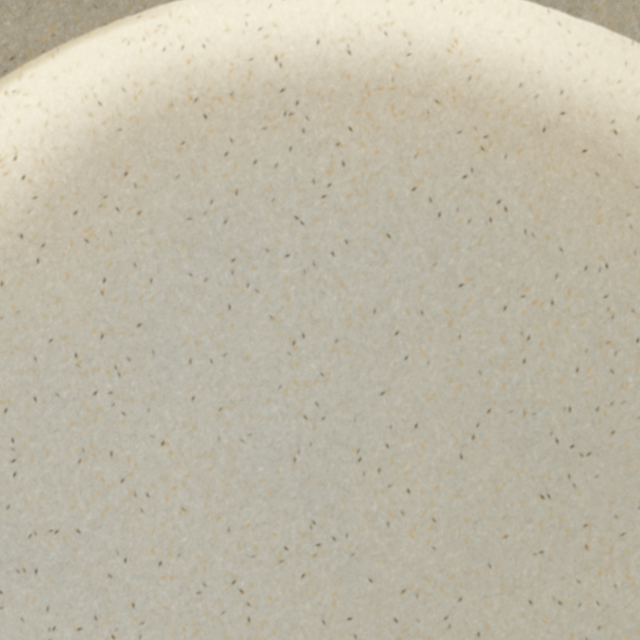
Reproduce this texture procedurally as a WebGL 2 fragment shader.

```glsl
#version 300 es
precision highp float;
// A pale sandstone disc whose curved rim catches warm light, on a darker stone ground.
// The disc is a circle distance; its depth drives the glow, while randomly turned
// cellular grains, sparse flecks and layered sines give the stone its surface.

uniform vec2 u_resolution;
out vec4 fragColor;

const vec2 DISC_CENTER = vec2(0.55, 0.012);
const float DISC_RADIUS = 1.024;

const vec3 GREY_STONE = vec3(0.728, 0.717, 0.663);
const vec3 TAN_STONE = vec3(0.775, 0.738, 0.655);
const vec3 CREAM_LIGHT = vec3(0.945, 0.918, 0.838);
const vec3 RIM_OCHRE = vec3(0.80, 0.745, 0.61);
const vec3 GROUND = vec3(0.635, 0.602, 0.525);
const vec3 DARK_FLECK = vec3(0.40, 0.34, 0.24);
const vec3 AMBER_FLECK = vec3(0.76, 0.61, 0.38);

vec3 hash3(vec2 p) {
    vec3 q = fract(vec3(p.xyx) * vec3(0.1031, 0.1030, 0.0973));
    q += dot(q, q.yxz + 33.33);
    return fract((q.xxy + q.yzz) * q.zyx);
}

// Squared distance to an elongated grain turned around the vertical.
float grainDistance(vec2 d, float turn, float stretch) {
    float a = (turn - 0.5) * 2.4 - 0.25;
    float c = cos(a), s = sin(a);
    vec2 r = vec2(c * d.x + s * d.y, c * d.y - s * d.x);
    r.y /= stretch;
    return dot(r, r);
}

// Signed tone of overlapping soft grains, one for each cell.
float grains(vec2 p, float stretch) {
    vec2 cell = floor(p);
    float tone = 0.0;
    for (int j = -1; j <= 1; j++) {
        for (int i = -1; i <= 1; i++) {
            vec2 id = cell + vec2(i, j);
            vec3 h = hash3(id + 17.0);
            float d = grainDistance(p - id - h.xy, fract(h.z * 7.31 + h.x), stretch);
            tone += (h.z * 2.0 - 1.0) * exp(-7.0 * d);
        }
    }
    return tone;
}

// Coverage of sparse flecks; density is the share of cells that hold one.
float flecks(vec2 p, float density, float size) {
    vec2 cell = floor(p);
    float cover = 0.0;
    for (int j = -1; j <= 1; j++) {
        for (int i = -1; i <= 1; i++) {
            vec2 id = cell + vec2(i, j);
            vec3 h = hash3(id + 91.0);
            float d = grainDistance(p - id - h.xy, fract(h.x * 5.7 + h.y), 1.7);
            float weight = step(h.z, density) * (0.35 + 0.65 * fract(h.z * 53.0 / density));
            cover = max(cover, weight * exp(-d / (size * size)));
        }
    }
    return cover;
}

// Broad cloudy variation, about -1 to 1.
float mottle(vec2 p) {
    float sum = 0.0, amp = 0.5;
    for (int i = 0; i < 4; i++) {
        p = mat2(0.8, 0.6, -0.6, 0.8) * p * 1.75 + 2.3;
        sum += amp * sin(p.x + 1.3 * sin(p.y)) * cos(p.y + 0.7 * sin(p.x));
        amp *= 0.7;
    }
    return sum;
}

// Unlit stone to rim light, by depth below the disc edge.
vec3 discColor(vec2 uv, float depth, float cloud) {
    float warmth = 1.0 - smoothstep(0.12, 0.46, depth);
    warmth += 0.20 * cloud;
    vec3 col = mix(GREY_STONE, TAN_STONE, clamp(warmth, -0.3, 1.0));
    float corner = smoothstep(0.5, 1.3, uv.x + 0.4 * (1.0 - uv.y));
    col -= vec3(0.014, 0.022, 0.034) * corner;

    float leftSide = 1.0 - smoothstep(0.0, 0.22, uv.x);
    float reach = 0.195 + 0.05 * leftSide;
    float glow = 1.0 - smoothstep(0.045, reach, depth + 0.006 * cloud);
    glow *= 1.0 - 0.22 * smoothstep(0.72, 1.05, uv.x);
    col = mix(col, CREAM_LIGHT, glow);

    // Worn ochre chamfer along the left of the rim
    float chamfer = 1.0 - smoothstep(0.004, 0.020, depth + 0.004 * cloud);
    return mix(col, RIM_OCHRE, 0.7 * chamfer * (1.0 - smoothstep(0.12, 0.36, uv.x)));
}

void main() {
    vec2 uv = gl_FragCoord.xy / u_resolution;
    float pixel = 1.0 / min(u_resolution.x, u_resolution.y);
    float cloud = mottle(uv * 5.0);

    float depth = DISC_RADIUS - length(uv - DISC_CENTER) + 0.0015 * mottle(uv * 22.0);
    float soft = 0.002 + pixel;
    float disc = smoothstep(-soft, soft, depth);
    float lit = disc * (1.0 - smoothstep(0.03, 0.18, depth));

    vec3 ground = GROUND + vec3(0.025, 0.022, 0.015) * (uv.x + cloud);
    vec3 col = mix(ground, discColor(uv, depth, cloud), disc);

    // Surface grain, calmer where the light washes it out
    float contrast = mix(1.5, mix(1.0, 0.5, lit), disc);
    float tone = 0.65 * grains(uv * 135.0, 1.7) + 0.45 * grains(uv * 235.0 + 40.0, 1.5);
    col += tone * contrast * vec3(0.036, 0.040, 0.048);

    // Amber and dark mineral flecks
    float amber = flecks(uv * 85.0, 0.16, 0.27) * (0.45 + 0.25 * cloud);
    float dark = flecks(uv * 62.0 + 130.0, 0.09, 0.16);
    col = mix(col, AMBER_FLECK, clamp(amber, 0.0, 1.0) * mix(1.0, 0.5, lit));
    col = mix(col, DARK_FLECK, 0.65 * dark * mix(1.0, 0.35, lit));

    fragColor = vec4(clamp(col, 0.0, 1.0), 1.0);
}
```
